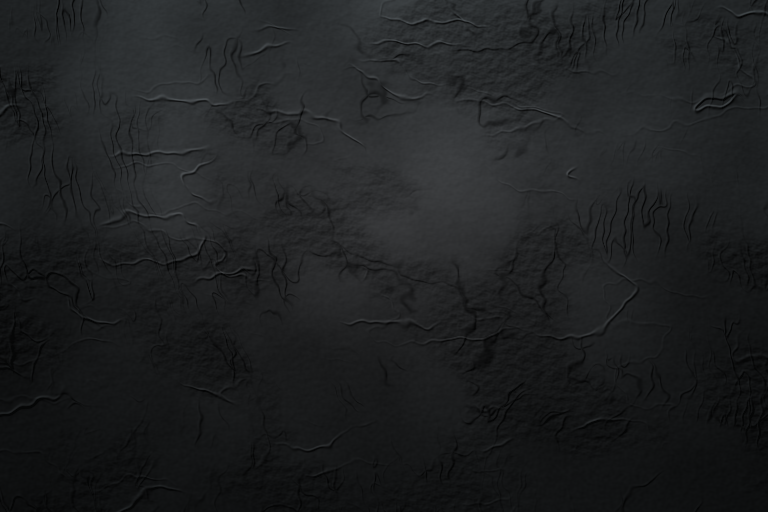
This texture is drawn by a Shadertoy shader. Its source:

```glsl
vec2 gradientAt(vec2 cell) {
    vec3 h = fract(cell.xyx * vec3(0.1031, 0.1030, 0.0973));
    h += dot(h, h.yzx + 33.33);
    float angle = 6.2832 * fract((h.x + h.y) * h.z);
    return vec2(cos(angle), sin(angle));
}

float noise(vec2 p) {
    vec2 i = floor(p), f = p - i;
    vec2 u = f * f * f * (f * (f * 6.0 - 15.0) + 10.0);
    vec2 e = vec2(0.0, 1.0);
    return mix(
        mix(dot(gradientAt(i), f), dot(gradientAt(i + e.yx), f - e.yx), u.x),
        mix(dot(gradientAt(i + e.xy), f - e.xy), dot(gradientAt(i + 1.0), f - 1.0), u.x), u.y);
}

float fbm(vec2 p, int octaves) {
    float sum = 0.0, amplitude = 1.0;
    for (int i = 0; i < octaves; i++) {
        sum += amplitude * noise(p);
        p = mat2(1.6, 1.2, -1.2, 1.6) * p + 17.3;
        amplitude *= 0.5;
    }
    return sum;
}

// Thin line of even width along the zero contour of a noise field
float crease(vec2 p, vec2 scale, float seed, float width) {
    float e = 0.002;
    vec2 q = p * scale + seed;
    float n = fbm(q, 2);
    vec2 slope = vec2(fbm(q + vec2(e * scale.x, 0.0), 2),
                      fbm(q + vec2(0.0, e * scale.y), 2)) - n;
    float d = abs(n) / max(length(slope) / e, 0.4 * scale.x);
    return exp(-d * d / (width * width));
}

// Areas where the skin is wrinkled
float wrinkledArea(vec2 p) {
    return smoothstep(-0.08, 0.34, fbm(p * vec2(2.9, 4.0) + 41.7, 4));
}

// x: raised folds, y: fine upright cracks, z: rough grain
vec3 relief(vec2 p) {
    vec2 warped = p + 0.020 * vec2(noise(p * 10.0), noise(p * 10.0 + 50.0))
                    + 0.014 * vec2(noise(p * 33.0 + 9.0), noise(p * 33.0 + 70.0));
    float area = wrinkledArea(p);
    float broken = smoothstep(-0.04, 0.25, fbm(p * 4.2 + 8.2, 2));
    float folds = crease(warped, vec2(1.7, 5.2), 23.1, 0.0029) * broken;
    folds += 0.8 * crease(warped, vec2(2.8, 8.0), 71.4, 0.0025) * broken * (0.3 + 0.7 * area);

    // Cracks lean in changing directions and thin out at their ends
    vec2 leaning = warped + vec2(0.16 * noise(p * 2.3 + 3.0) + 0.15 * p.y * sin(4.0 * p.x), 0.0);
    float cluster = smoothstep(-0.04, 0.22, fbm(p * vec2(3.4, 4.4) + 63.9, 3));
    float gaps = smoothstep(-0.30, 0.15, noise(p * 10.0 + 31.0));
    float cracks = crease(leaning, vec2(17.0, 4.0), 5.7, 0.0026);
    cracks = max(cracks, 0.85 * crease(leaning, vec2(12.0, 7.5), 94.3, 0.0024));
    cracks *= max(area, cluster) * gaps;

    float grain = fbm(p * vec2(44.0, 60.0), 3) * (0.20 + 0.66 * area);
    return vec3(folds, cracks, grain);
}

void mainImage(out vec4 fragColor, in vec2 fragCoord) {
    vec2 uv = fragCoord / iResolution.xy;
    vec2 p = fragCoord / iResolution.y;

    // Broad light from above with smoky clouds
    float clouds = fbm(p * 2.2 + 12.6, 5);
    float tone = mix(0.060, 0.193, smoothstep(-0.15, 1.0, uv.y));
    tone += 0.034 * exp(-9.0 * dot(uv - vec2(0.52, 0.62), uv - vec2(0.52, 0.62)));
    tone *= 1.0 + 0.40 * clouds;
    tone *= 1.0 - 0.20 * wrinkledArea(p);
    tone *= 0.74 + 0.26 * smoothstep(0.0, 0.2, min(uv.x, 1.0 - uv.x));

    // Emboss the relief under the same light
    vec3 here = relief(p);
    vec3 rise = here - relief(p + vec2(-0.0020, 0.0030));
    float shade = dot(rise, vec3(0.125, 0.110, 0.098));
    shade = shade > 0.0 ? shade : 1.1 * shade;
    tone += shade * (0.55 + 0.55 * uv.y);
    tone *= 1.0 - 0.38 * here.y;
    tone += 0.012 * noise(p * 120.0);

    // Cool at the edges, neutral in the middle
    float middle = exp(-5.0 * dot(uv - 0.5, uv - 0.5));
    vec3 tint = mix(vec3(0.91, 1.0, 1.04), vec3(0.98, 1.0, 1.03), middle);
    fragColor = vec4(max(tone, 0.022) * tint, 1.0);
}
```
